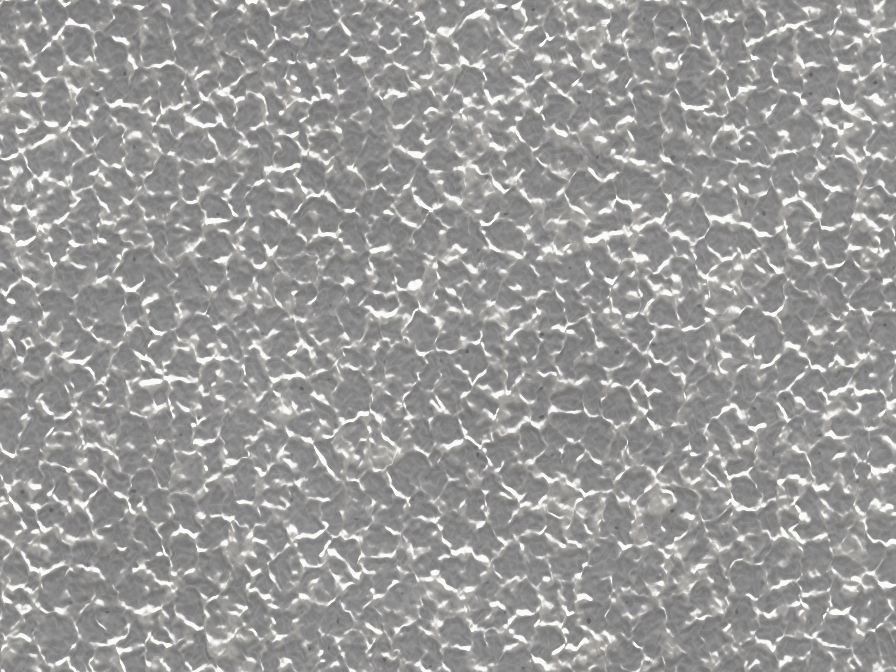
Reproduce this texture procedurally as a WebGL 2 fragment shader.

```glsl
#version 300 es
precision highp float;
// Rough grey plaster: crusty broken ridges and knots with white glints under grazing light.

uniform vec2 u_resolution;
out vec4 outColor;

const float CELLS = 25.0;                 // pits per canvas height
const vec2 PIT_STRETCH = vec2(1.10, 0.84);// makes the pits taller than wide
const float WARP = 0.32;                  // bending of the ridges, in pits
const float RIDGE_WIDTH = 0.30;
const float KNOT_WIDTH = 0.38;            // size of the lumps where ridges meet
const float ROUGHNESS = 0.55;             // height of the fine crumbs
const float WEB_HEIGHT = 0.10;            // height of the small web in the pits
const float LIGHT_STEP = 0.15;            // reach of the slope test, in pits
const vec2 LIGHT_DIR = vec2(0.12, 0.993);
const float SLOPE_GLINT = 0.72;           // share of slope in the glints
const float CREST_GLINT = 0.20;           // share of crest height in the glints
const float GLINT_START = 0.17;
const float GLINT_FULL = 0.49;
const vec3 FLOOR_COLOR = vec3(0.529, 0.529, 0.534);
const vec3 CREST_COLOR = vec3(0.665, 0.655, 0.638);
const vec3 GLINT_COLOR = vec3(0.980, 0.980, 0.975);

vec2 hash2(vec2 cell) {
    uvec2 v = uvec2(ivec2(cell) + 4096);
    v = v * 1664525u + 1013904223u;
    v.x += v.y * 1664525u;
    v.y += v.x * 1664525u;
    v ^= v >> 16u;
    v.x += v.y * 1664525u;
    v.y += v.x * 1664525u;
    v ^= v >> 16u;
    return vec2(v & 65535u) / 65535.0;
}

float slopeAt(vec2 corner, vec2 offset) {
    float angle = 6.2832 * hash2(corner).x;
    return dot(vec2(cos(angle), sin(angle)), offset);
}

// Gradient noise around 0.5
float noise(vec2 p) {
    vec2 i = floor(p), f = fract(p), e = vec2(0, 1);
    vec2 w = f * f * f * (f * (f * 6.0 - 15.0) + 10.0);
    float low = mix(slopeAt(i, f), slopeAt(i + e.yx, f - e.yx), w.x);
    float high = mix(slopeAt(i + e, f - e), slopeAt(i + e.yy, f - e.yy), w.x);
    return 0.5 + 0.75 * mix(low, high, w.y);
}

float crumbs(vec2 p) {
    float sum = 0.0, amp = 0.5;
    for (int i = 0; i < 3; i++) {
        sum += amp * noise(p);
        p = mat2(1.6, 1.2, -1.2, 1.6) * p + 17.3;
        amp *= 0.5;
    }
    return sum;
}

// x: zero along ridges, y: zero where three pits meet
vec2 pitGaps(vec2 p) {
    vec2 cell = floor(p);
    vec3 d = vec3(9.0);
    for (int y = -1; y <= 1; y++)
    for (int x = -1; x <= 1; x++) {
        vec2 c = cell + vec2(x, y);
        float r = length(c + hash2(c) - p);
        d.z = min(d.z, max(d.y, r));
        d.y = min(d.y, max(d.x, r));
        d.x = min(d.x, r);
    }
    return d.yz - d.x;
}

// x: total height, y: main ridges, z: small web
vec3 surface(vec2 p) {
    vec2 bent = p + WARP * (2.0 * vec2(noise(p + 31.0), noise(p + 67.0)) - 1.0);
    bent += 0.14 * (2.0 * vec2(noise(p * 3.1 + 57.0), noise(p * 3.1 + 91.0)) - 1.0);
    vec2 gaps = pitGaps(bent * PIT_STRETCH);
    float ragged = 0.40 + 1.2 * noise(p * 2.3 + 140.0);
    float ridge = exp(-pow(gaps.x / (RIDGE_WIDTH * ragged), 2.0));
    float knot = exp(-pow(gaps.y / KNOT_WIDTH, 2.0));
    float patches = 0.55 * (noise(p * 0.4 + 25.0) - 0.5);
    float strength = smoothstep(0.34, 0.75, noise(p * 1.7 + 83.0) + patches);
    ridge *= 0.12 + 0.55 * strength + 0.42 * knot;
    float webGap = pitGaps(bent * 2.2 + 211.0).x / 0.24;
    float web = exp(-webGap * webGap);
    return vec3(ridge + WEB_HEIGHT * web + ROUGHNESS * crumbs(p * 2.0), ridge, web);
}

void main() {
    vec2 p = gl_FragCoord.xy / u_resolution.y * CELLS;

    // Slope towards the light
    vec3 here = surface(p);
    float lit = here.x - surface(p + LIGHT_STEP * LIGHT_DIR).x;

    // Matte floor and warm crests
    float slow = noise(p * 0.14 + 9.0) - 0.5;
    float crest = smoothstep(0.03, 0.80, here.y);
    vec3 color = mix(FLOOR_COLOR, CREST_COLOR, crest);
    color += 0.17 * clamp(lit, -0.25, 0.35) + 0.05 * slow;

    // Thin web and fine grain in the pits
    color += 0.025 * (here.z - 0.25);
    color += 0.11 * (crumbs(p * 3.8 + 200.0) - 0.44);

    // Sparse dark pinholes
    float hole = smoothstep(0.84, 0.95, noise(p * 2.9 + 300.0));
    color -= 0.12 * hole * (1.0 - crest);

    // White glints on steep faces and high crests
    float shine = SLOPE_GLINT * lit + CREST_GLINT * here.y + 0.10 * slow;
    color = mix(color, GLINT_COLOR, smoothstep(GLINT_START, GLINT_FULL, shine));
    outColor = vec4(clamp(color, 0.0, 1.0), 1.0);
}
```
